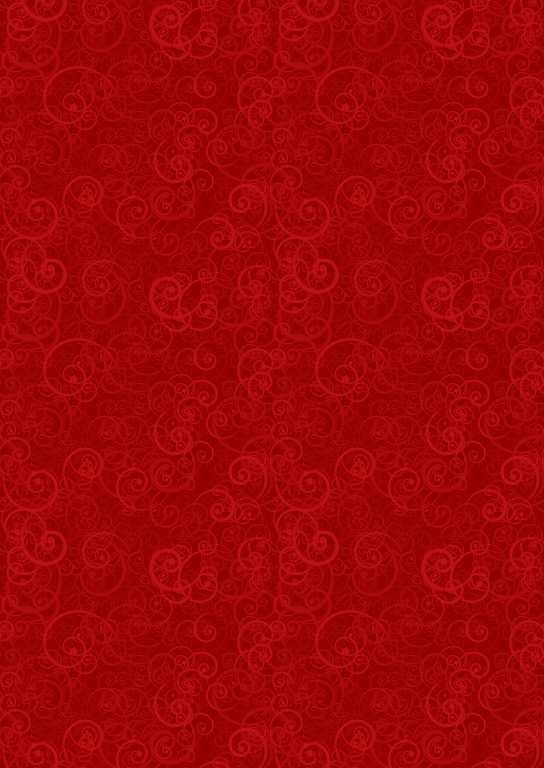
This pattern is drawn by a Shadertoy shader. Its source:

```glsl
// Seamless damask of overlapping curled scrolls, tone on tone in deep red.

const float PI = 3.14159265;

vec3 hash3(vec3 p) {
    p = fract(p * vec3(0.1031, 0.1130, 0.0973));
    p += dot(p, p.yzx + 33.33);
    return fract((p.xxy + p.yzz) * p.zyx);
}

// Distance to a two-turn spiral: tapered tail, swelling stroke, round bud inside.
float scrollDistance(vec2 p, float radius, float weight) {
    float r = length(p);
    float angle = atan(p.y, p.x);
    float d = length(p + vec2(0.15 * radius, 0.0)) - radius * (0.09 + 0.6 * weight);
    for (int turn = 0; turn < 2; turn++) {
        float theta = angle + 2.0 * PI * float(turn);
        float along = (theta + PI) / (4.0 * PI);
        float halfWidth = radius * weight * smoothstep(0.0, 0.25, along) * (1.0 - 0.65 * along);
        d = min(d, abs(r - radius * exp(-0.2 * theta)) - halfWidth);
    }
    return d;
}

// Strongest tone among the scrolls of one jittered grid that wraps at the tile edge.
float scrollLayer(vec2 tilePos, float cells, float pixel) {
    vec2 p = tilePos * cells;
    vec2 home = floor(p);
    float level = 0.0;
    for (int y = -1; y <= 1; y++) {
        for (int x = -1; x <= 1; x++) {
            vec2 cell = home + vec2(x, y);
            vec3 seed = vec3(mod(cell, cells) + 1.0, cells);
            vec3 place = hash3(seed);
            vec3 style = hash3(seed + 47.0);

            // Random centre, direction and handedness
            vec2 q = p - cell - 0.2 - 0.6 * place.xy;
            float turn = 2.0 * PI * place.z;
            q = mat2(cos(turn), -sin(turn), sin(turn), cos(turn)) * q;
            q.y *= fract(style.x * 7.0) < 0.5 ? -1.0 : 1.0;

            float radius = mix(0.3, 0.58, style.x);
            float d = scrollDistance(q, radius, mix(0.05, 0.13, style.y));
            float cover = clamp(0.5 - d / (pixel * cells), 0.0, 1.0);
            float tone = style.z < 0.48 ? 0.33 : style.z < 0.75 ? 0.66 : 1.0;
            level = max(level, tone * cover);
        }
    }
    return level;
}

void mainImage(out vec4 fragColor, in vec2 fragCoord) {
    // Two tiles span the canvas width
    float pixel = 2.0 / iResolution.x;
    vec2 tilePos = fragCoord * pixel;

    // Grids from large sweeping scrolls to small curls
    float level = 0.0;
    for (int i = 0; i < 5; i++) {
        float cells = floor(5.0 + 2.3 * float(i));
        level = max(level, scrollLayer(tilePos, cells, pixel));
    }

    vec3 ground = vec3(0.555, 0.0, 0.0);
    vec3 highlight = vec3(0.73, 0.065, 0.07);
    fragColor = vec4(mix(ground, highlight, level), 1.0);
}
```
